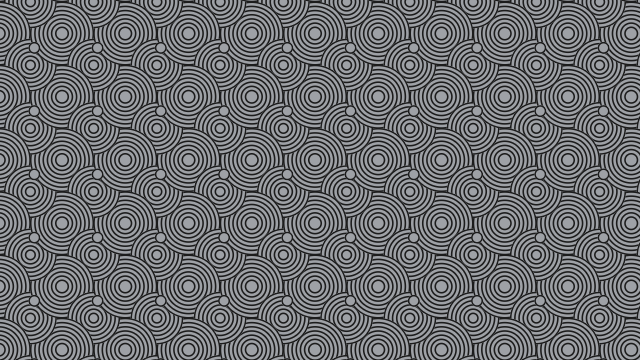
A Shadertoy shader for this pattern:

```glsl
// Antialiased coverage of the region where dist is negative
float cover(float dist, float pixel) {
    return clamp(0.5 - dist / pixel, 0.0, 1.0);
}

// Ink of concentric lines, counted inward from the rim
float ringInk(float r, float rim, float innerRings, float pixel) {
    const float pitch = 0.066, halfLine = 0.0125;
    float fromRim = rim - halfLine - r;
    float ring = clamp(round(fromRim / pitch), 0.0, innerRings);
    return cover(abs(fromRim - ring * pitch) - halfLine, pixel);
}

void mainImage(out vec4 fragColor, in vec2 fragCoord) {
    // Square lattice: large discs on the corners, small ones in the cell centres
    float pixel = 5.692 / iResolution.y;
    vec2 p = (fragCoord - 0.5 * iResolution.xy) * pixel - vec2(-0.079, 0.316);
    vec2 fromSmall = fract(p) - 0.5;
    float smallR = length(fromSmall);
    float largeR = length(p - round(p));

    float smallInk = ringInk(smallR, 0.418, 5.0, pixel);
    float largeInk = ringInk(largeR, 0.507, 6.0, pixel);
    float smallCover = cover(smallR - 0.418, pixel);
    float largeCover = cover(largeR - 0.507, pixel);

    // Weave: small discs lie on top along one diagonal, large along the other
    bool smallOnTop = fromSmall.x * fromSmall.y < 0.0;
    float ink = smallOnTop
        ? mix(mix(1.0, largeInk, largeCover), smallInk, smallCover)
        : mix(mix(1.0, smallInk, smallCover), largeInk, largeCover);

    // Outlined dot above each small centre
    float dotR = length(fromSmall - vec2(0.062, 0.273));
    ink = mix(ink, ringInk(dotR, 0.095, 0.0, pixel), cover(dotR - 0.095, pixel));

    vec3 color = mix(vec3(0.62, 0.63, 0.65), vec3(0.11), ink);
    fragColor = vec4(color, 1.0);
}
```
